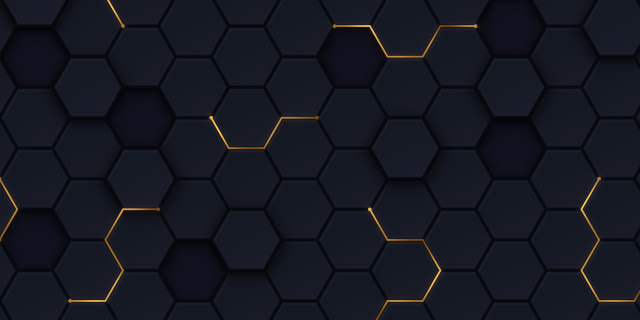
Write a Shadertoy shader that draws this pattern.

```glsl
// Dark honeycomb of flat-topped hexagonal tiles, some sunken and some raised, with gold seams.
// Tiles come from a hexagonal lattice; shadows fall from each higher neighbour, and the
// gold trails walk along tile edges, turning 60 degrees left or right at every corner.

const float HALF_HEIGHT = 0.8660254; // centre to edge of a tile with side 1

// Column, row and level of the tiles that leave the common plane
const ivec3 shifted[14] = ivec3[14](
    ivec3(2, 6, -1), ivec3(0, 8, -1), ivec3(6, 8, -1), ivec3(9, 9, -1), ivec3(9, 5, -1),
    ivec3(0, 2, -1), ivec3(3, 1, -1), ivec3(2, 4, 1), ivec3(7, 5, 1), ivec3(9, 7, 1),
    ivec3(0, 10, 1), ivec3(4, 2, 1), ivec3(11, 9, 1), ivec3(1, 7, 1));

// Start corner, first heading in sixths of a turn, turn bits (1 = left) below a closing bit
const ivec4 trails[7] = ivec4[7](
    ivec4(5, 9, 2, 1), ivec4(17, 9, 0, 22), ivec4(10, 6, 5, 11), ivec4(-2, 4, 5, 2),
    ivec4(7, 3, 3, 19), ivec4(19, 3, 5, 49), ivec4(32, 4, 4, 61));

vec2 hashGradient(vec2 cell) {
    float angle = 6.2832 * fract(sin(dot(cell, vec2(127.1, 311.7))) * 43758.5);
    return vec2(cos(angle), sin(angle));
}

float gradientNoise(vec2 p) {
    vec2 i = floor(p), f = fract(p), u = f * f * (3.0 - 2.0 * f), e = vec2(1, 0);
    return mix(mix(dot(hashGradient(i), f), dot(hashGradient(i + e), f - e), u.x),
               mix(dot(hashGradient(i + e.yx), f - e.yx),
                   dot(hashGradient(i + 1.0), f - 1.0), u.x), u.y);
}

float segmentDistance(vec2 p, vec2 a, vec2 b) {
    vec2 ab = b - a;
    return length(p - a - ab * clamp(dot(p - a, ab) / dot(ab, ab), 0.0, 1.0));
}

// Column and row of the nearest tile; their sum is always even
ivec2 tileAt(vec2 p) {
    vec2 size = vec2(3.0, 2.0 * HALF_HEIGHT);
    vec2 a = floor(p / size + 0.5), b = floor(p / size) + 0.5;
    vec2 toA = p - a * size, toB = p - b * size;
    vec2 nearest = dot(toA, toA) < dot(toB, toB) ? a : b;
    return ivec2(floor(2.0 * nearest + 0.5));
}

float tileLevel(ivec2 tile) {
    for (int i = 0; i < 14; i++)
        if (shifted[i].xy == tile) return float(shifted[i].z);
    return 0.0;
}

// Distance to the closest gold trail, with a small bead at both tips
float trailDistance(vec2 p) {
    float dist = 1e3;
    for (int i = 0; i < 7; i++) {
        vec2 corner = vec2(trails[i].xy) * vec2(0.5, HALF_HEIGHT);
        int heading = trails[i].z;
        dist = min(dist, length(p - corner) - 0.025);
        for (int turns = trails[i].w; turns > 0; turns >>= 1) {
            float angle = radians(60.0 * float(heading));
            vec2 next = corner + vec2(cos(angle), sin(angle));
            dist = min(dist, segmentDistance(p, corner, next));
            corner = next;
            heading += (turns & 1) * 2 - 1;
        }
        dist = min(dist, length(p - corner) - 0.025);
    }
    return dist;
}

vec3 tileColor(vec2 p, float pixel) {
    ivec2 tile = tileAt(p);
    vec2 q = p - vec2(tile) * vec2(1.5, HALF_HEIGHT);
    float level = tileLevel(tile);

    // Face: faint diagonal gradient, darker when sunken
    float slope = smoothstep(-0.5, 1.2, dot(q, vec2(0.4, -0.8)));
    vec3 color = mix(vec3(0.08, 0.096, 0.138), vec3(0.102, 0.112, 0.158), slope);
    color *= level < 0.0 ? vec3(0.76, 0.70, 0.86) : vec3(1.0 + 0.05 * level);

    // Edges: lit bevel, soft shadow from higher neighbours, dark groove
    float edge = 1.0, shadow = 0.0, bevel = 0.0;
    for (int k = 0; k < 6; k++) {
        float angle = radians(60.0 * float(k) + 30.0);
        vec2 normal = vec2(cos(angle), sin(angle));
        ivec2 side = ivec2(floor(normal * vec2(1.0 / HALF_HEIGHT, 2.0) + 0.5));
        float d = HALF_HEIGHT - dot(q, normal);
        float along = abs(dot(q, vec2(-normal.y, normal.x)));
        float drop = clamp(tileLevel(tile + side) - level, 0.0, 1.3);
        float reach = 1.0 - smoothstep(0.45, 0.8, along);
        shadow = max(shadow, drop * reach * exp(-6.0 * d) * (0.65 + 0.3 * normal.y));
        float lit = 0.3 + 0.7 * max(dot(normal, vec2(-0.5, 0.85)), 0.0);
        bevel = max(bevel, lit * (1.0 - smoothstep(0.0, 0.03 + pixel, abs(d - 0.085))));
        edge = min(edge, d);
    }
    color += vec3(0.034, 0.034, 0.038) * bevel * (level < 0.0 ? 0.2 : 1.0);
    color *= 1.0 - min(shadow, 0.8);
    color *= 1.0 - 0.25 * exp(-14.0 * edge);
    return mix(vec3(0.025, 0.03, 0.055), color, smoothstep(0.01, 0.045 + pixel, edge));
}

void mainImage(out vec4 fragColor, in vec2 fragCoord) {
    // One unit is the side of a tile
    vec2 p = (fragCoord / iResolution.y - vec2(0.1089, 0.0596)) / 0.1102;
    float pixel = 1.0 / (0.1102 * iResolution.y);
    vec3 color = tileColor(p, pixel);

    // Gold seams: metallic sheen varies along the trail, with a faint glow
    float gold = trailDistance(p);
    float sheen = clamp(0.5 + 1.1 * gradientNoise(p * 0.9), 0.0, 1.0);
    vec3 metal = mix(vec3(0.42, 0.22, 0.07), vec3(0.98, 0.76, 0.36), sheen);
    color += metal * 0.12 * exp(-16.0 * max(gold, 0.0));
    color = mix(color, metal, 1.0 - smoothstep(0.026 - 0.5 * pixel, 0.026 + 0.5 * pixel, gold));
    fragColor = vec4(color, 1.0);
}
```
